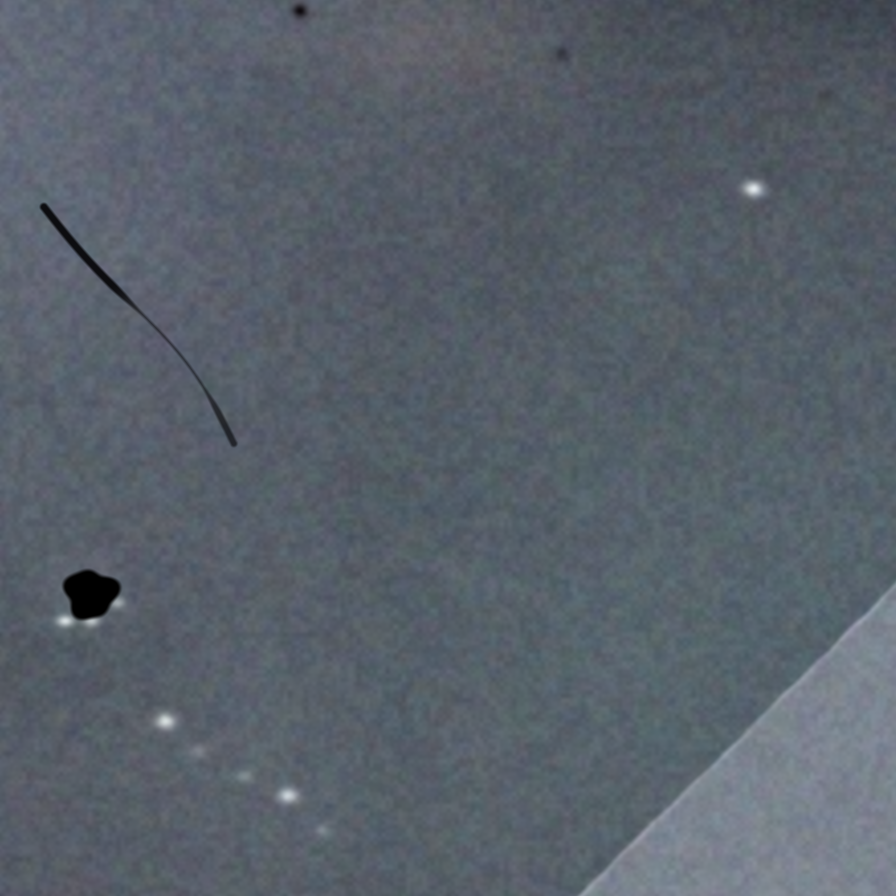
Give the GLSL for this texture, as a WebGL 1 fragment shader.

```glsl
precision highp float;
// Grainy blue-grey sheet with a dark hair, a pit, bright specks and a pale corner.
uniform vec2 u_resolution;

#define GRAIN_SCALE 120.0
#define GRAIN_AMOUNT 0.085
#define TINT_AMOUNT 0.035
#define SHEET_COLOR vec3(0.318, 0.342, 0.378)
#define CORNER_COLOR vec3(0.485, 0.517, 0.562)
#define BLUE_GLOW vec3(0.060, 0.066, 0.088)
#define TEAL_GLOW vec3(0.014, 0.042, 0.038)
#define HAIR_COLOR vec3(0.03, 0.03, 0.04)
#define SPECK_COLOR vec3(0.86, 0.89, 0.90)

float hash(vec2 p) {
  vec3 q = fract(vec3(p.xyx) * 0.1031);
  q += dot(q, q.yzx + 33.33);
  return fract((q.x + q.y) * q.z);
}

float noise(vec2 p) {
  vec2 cell = floor(p), f = fract(p);
  f = f * f * (3.0 - 2.0 * f);
  float low = mix(hash(cell), hash(cell + vec2(1.0, 0.0)), f.x);
  float high = mix(hash(cell + vec2(0.0, 1.0)), hash(cell + 1.0), f.x);
  return mix(low, high, f.y);
}

float blotch(vec2 p, vec2 centre, vec2 size) {
  vec2 d = (p - centre) / size;
  return exp(-dot(d, d));
}

// Returns distance to a segment and the position along it.
vec2 segment(vec2 p, vec2 a, vec2 b) {
  vec2 ab = b - a;
  float t = clamp(dot(p - a, ab) / dot(ab, ab), 0.0, 1.0);
  return vec2(length(p - a - ab * t), t);
}

vec3 sheet(vec2 p) {
  vec3 color = SHEET_COLOR;
  color += BLUE_GLOW * blotch(p, vec2(0.0, 1.0), vec2(0.36, 0.5));
  color += TEAL_GLOW * blotch(p, vec2(0.85, 0.3), vec2(0.5, 0.38));
  color += vec3(0.05, 0.03, 0.02) * blotch(p, vec2(0.5, 0.95), vec2(0.14, 0.05));
  color += 0.022 * blotch(p, vec2(0.35, 0.12), vec2(0.35, 0.2));
  color -= 0.075 * blotch(p, vec2(0.98, 1.02), vec2(0.26, 0.09));
  color += 0.03 * (noise(p * 7.0 + 3.0) - 0.5);
  // Faint curved scuff across the lower middle
  float scuff = p.y - 0.36 - 0.025 * sin(p.x * 14.0 - 4.0);
  color += 0.025 * exp(-pow(scuff / 0.012, 2.0)) * blotch(p, vec2(0.5, 0.37), vec2(0.14, 0.1));
  return color;
}

vec3 addHair(vec3 color, vec2 p) {
  vec2 root = vec2(0.049, 0.769), tip = vec2(0.261, 0.505);
  float along = segment(p, root, tip).y;
  vec2 bent = p - vec2(0.008, 0.010) * sin(along * 6.2832) * vec2(-0.5, -0.5);
  bent -= vec2(0.009, 0.007) * sin(along * 3.1416);
  float d = segment(bent, root, tip).x;
  float thick = smoothstep(0.50, 0.34, along);
  float end = smoothstep(0.78, 0.90, along);
  float width = 0.0014 + 0.0028 * thick + 0.0022 * end;
  float ink = 0.55 + 0.40 * thick + 0.10 * end;
  return mix(color, HAIR_COLOR, ink * smoothstep(width + 0.002, width - 0.002, d));
}

vec3 addPit(vec3 color, vec2 p) {
  vec2 q = p - vec2(0.101, 0.337);
  color += 0.05 * blotch(q, vec2(0.0), vec2(0.05, 0.045));
  // Bright crumbs under the pit
  for (int i = 0; i < 3; i++) {
    float k = float(i);
    vec2 crumb = vec2(-0.028 + 0.029 * k, -0.030 + 0.010 * k * (k - 1.0));
    color = mix(color, SPECK_COLOR, (0.95 - 0.2 * k) * blotch(q, crumb, vec2(0.009, 0.006)));
  }
  float angle = atan(q.y, q.x);
  float radius = 0.027 + 0.003 * sin(angle * 3.0 + 0.7) + 0.002 * sin(angle * 5.0);
  float d = length(q * vec2(0.92, 1.0)) - radius;
  return mix(color, vec3(0.0), smoothstep(0.003, -0.003, d));
}

vec3 addSpecks(vec3 color, vec2 p) {
  for (int i = 0; i < 5; i++) {
    float k = float(i);
    // Bright trail in the lower left, dark dots along the top
    vec2 trail = vec2(0.185 + 0.043 * k, 0.195 - 0.031 * k);
    trail += 0.02 * step(0.5, k) * (vec2(hash(vec2(k, 4.0)), hash(vec2(k, 9.0))) - 0.5);
    float strength = k < 0.5 ? 0.95 : 0.25 + 0.65 * step(2.5, k) * step(k, 3.5);
    color = mix(color, SPECK_COLOR, strength * blotch(p, trail, vec2(0.010, 0.008)));
    vec2 dot_ = vec2(0.335 + 0.293 * k, 0.988 - 0.047 * k);
    color = mix(color, HAIR_COLOR, 0.9 / (1.0 + k * k) * blotch(p, dot_, vec2(0.008, 0.007)));
  }
  return mix(color, SPECK_COLOR, blotch(p, vec2(0.841, 0.789), vec2(0.011, 0.008)));
}

void main() {
  vec2 p = gl_FragCoord.xy / u_resolution;
  vec3 color = sheet(p);

  // Pale corner with a brighter rim
  float edge = (p.x - 0.645 - p.y * 1.017) * 0.701 + 0.003 * (noise(p * 40.0) - 0.5);
  color = mix(color, CORNER_COLOR, smoothstep(-0.003, 0.003, edge));
  color += 0.07 * exp(-pow((edge - 0.002) / 0.004, 2.0)) * (0.4 + noise(p * 30.0));

  color = addSpecks(color, p);

  // Soft grain with a weak colour cast
  vec2 g = p * GRAIN_SCALE;
  float grain = 0.6 * noise(g) + 0.4 * noise(g * 1.83 + 17.0) - 0.5;
  vec3 tint = vec3(noise(g * 0.5 + 31.0), noise(g * 0.5 + 57.0), noise(g * 0.5 + 83.0)) - 0.5;
  color += GRAIN_AMOUNT * grain + TINT_AMOUNT * tint;

  color = addHair(color, p);
  color = addPit(color, p);
  gl_FragColor = vec4(clamp(color, 0.0, 1.0), 1.0);
}
```
